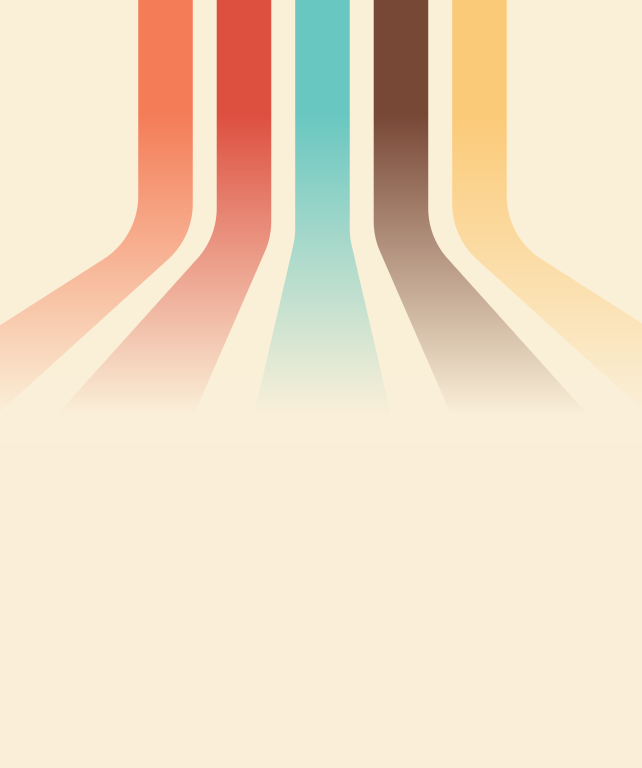
This background is drawn by a WebGL 2 fragment shader. Its source:

```glsl
#version 300 es
precision highp float;
// Five retro stripes drop from the top edge, bend through rounded corners and
// fan out in perspective while fading into a cream ground. Each stripe is the
// span between two bent edges; an edge is a vertical, an arc, then a slanted line.
uniform vec2 u_resolution;
out vec4 fragColor;

const vec3 STRIPE_COLORS[5] = vec3[5](
  vec3(0.957, 0.490, 0.345),  // orange
  vec3(0.867, 0.314, 0.251),  // red
  vec3(0.412, 0.780, 0.757),  // teal
  vec3(0.471, 0.282, 0.216),  // brown
  vec3(0.984, 0.792, 0.471)   // yellow
);

// Signed distance to the bent edge that starts at startX, positive on its right.
float edgeDistance(float x, float depth, float startX) {
  float radius = 0.098;
  float slope = 6.53 * abs(startX);            // outer edges spread faster
  float cosine = inversesqrt(1.0 + slope * slope);
  float sine = slope * cosine;

  // The arc starts one tangent length above the shared corner depth.
  float along = depth - (0.3086 - radius * sine / (1.0 + cosine));
  float onArc = clamp(along, 0.0, radius * sine);
  float rise = sqrt(radius * radius - onArc * onArc);
  float tangent = onArc / rise;
  float offset = radius - rise + (along - onArc) * tangent;

  float edgeX = startX + sign(startX) * offset;
  return (x - edgeX) * inversesqrt(1.0 + tangent * tangent);
}

void main() {
  // Units of canvas height: x from the fan's axis, depth from the top edge.
  float x = (gl_FragCoord.x - 0.5023 * u_resolution.x) / u_resolution.y;
  float depth = 1.0 - gl_FragCoord.y / u_resolution.y;

  // Cream ground, slightly pinker below the fan.
  vec3 color = mix(vec3(0.982, 0.940, 0.845), vec3(0.980, 0.935, 0.851),
                   smoothstep(0.45, 0.60, depth));

  // Solid at the top, then a linear fade to nothing.
  float opacity = clamp((0.54 - depth) / 0.39, 0.0, 1.0);

  for (int i = 0; i < 5; i++) {
    float center = 0.1022 * float(i - 2);
    float fromLeft = edgeDistance(x, depth, center - 0.0355);
    float fromRight = -edgeDistance(x, depth, center + 0.0355);
    float inside = min(fromLeft, fromRight);
    float coverage = clamp(0.5 + inside * u_resolution.y, 0.0, 1.0);
    color = mix(color, STRIPE_COLORS[i], coverage * opacity);
  }

  fragColor = vec4(color, 1.0);
}
```
